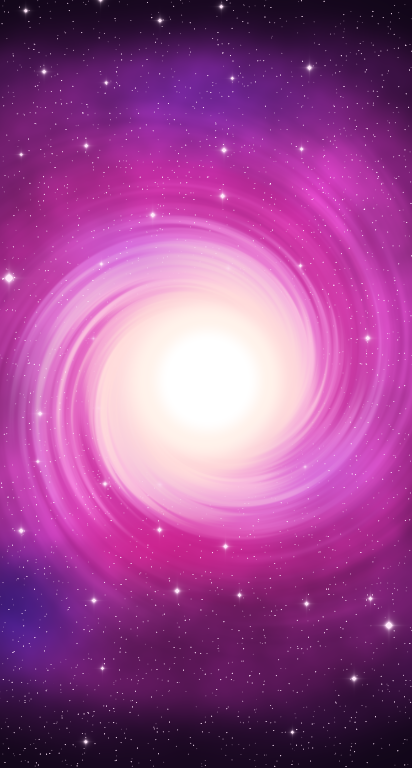
Reproduce this background procedurally as a Shadertoy shader.

```glsl
// A glowing spiral galaxy: a radial colour ramp bent by two logarithmic arms,
// streaked with gradient noise that follows the spiral, tinted by soft nebula
// glows and finished with hashed star dust and sparkling stars.

const float HEIGHT = 1.8686;             // canvas height in canvas widths
const vec2  CORE = vec2(0.505, 0.942);   // centre of the galaxy
const float PITCH = 0.27;                // growth of the spiral per radian
const float ARM_PHASE = 2.9;
const float ARM_BEND = 0.06;
const float STREAK_BEND = 0.16;

const vec3 NIGHT   = vec3(0.07, 0.025, 0.10);
const vec3 PLUM    = vec3(0.28, 0.06, 0.27);
const vec3 VIOLET  = vec3(0.42, 0.15, 0.66);
const vec3 INDIGO  = vec3(0.27, 0.13, 0.62);
const vec3 ORCHID  = vec3(0.80, 0.38, 0.87);
const vec3 MAGENTA = vec3(0.84, 0.11, 0.55);
const vec3 STARLIGHT = vec3(1.0, 0.90, 0.98);

// Ramp from the core outwards: colour in rgb, radius in a
const int STOPS = 10;
const vec4 RAMP[STOPS] = vec4[STOPS](
    vec4(1.00, 1.00, 1.00, 0.095), vec4(1.00, 0.95, 0.92, 0.15),
    vec4(1.00, 0.86, 0.86, 0.215), vec4(0.98, 0.74, 0.87, 0.28),
    vec4(0.91, 0.48, 0.82, 0.345), vec4(0.79, 0.25, 0.67, 0.43),
    vec4(0.66, 0.17, 0.57, 0.56),  vec4(0.46, 0.12, 0.44, 0.73),
    vec4(0.25, 0.07, 0.28, 0.89),  vec4(0.07, 0.025, 0.10, 1.06));

vec2 hash2(vec2 p) {
    vec3 q = fract(p.xyx * vec3(0.1031, 0.1030, 0.0973));
    q += dot(q, q.yzx + 33.33);
    return fract((q.xx + q.yz) * q.zy);
}

float cornerDot(vec2 cell, vec2 offset, vec2 f) {
    float a = 6.2832 * hash2(cell + offset + 71.0).x;
    return dot(vec2(cos(a), sin(a)), f - offset);
}

float gradientNoise(vec2 p) {
    vec2 i = floor(p), f = fract(p);
    vec2 u = f * f * f * (f * (f * 6.0 - 15.0) + 10.0);
    float low  = mix(cornerDot(i, vec2(0, 0), f), cornerDot(i, vec2(1, 0), f), u.x);
    float high = mix(cornerDot(i, vec2(0, 1), f), cornerDot(i, vec2(1, 1), f), u.x);
    return mix(low, high, u.y);
}

float fbm(vec2 p) {
    float sum = 0.0, amp = 0.6;
    for (int i = 0; i < 4; i++) {
        sum += amp * gradientNoise(p);
        p = mat2(1.6, 1.2, -1.2, 1.6) * p + 7.3;
        amp *= 0.5;
    }
    return sum;
}

vec3 ramp(float r) {
    vec3 col = RAMP[0].rgb;
    for (int i = 1; i < STOPS; i++)
        col = mix(col, RAMP[i].rgb, smoothstep(RAMP[i - 1].a, RAMP[i].a, r));
    return col;
}

float glow(vec2 p, vec2 centre, vec2 size) {
    vec2 d = (p - centre) / size;
    return exp(-dot(d, d));
}

// Bright point, soft halo and four thin rays
float sparkle(vec2 d, float size) {
    float r = length(d);
    vec2 a = abs(d) / size;
    float rays = exp(-a.x * 7.0 - a.y * 1.6) + exp(-a.y * 7.0 - a.x * 1.6);
    return exp(-r * r / (size * size * 0.16)) + 0.6 * rays + 0.2 * exp(-r * r / (size * size));
}

float starDust(vec2 p, float cellSize, float chance, float pixel) {
    vec2 cell = floor(p / cellSize);
    vec2 rnd = hash2(cell + 19.0);
    vec2 place = (cell + 0.25 + 0.5 * hash2(cell + 157.0)) * cellSize;
    float radius = max(0.0016, 0.45 * pixel);
    float dotShape = 1.0 - smoothstep(0.3 * radius, 1.6 * radius, length(p - place));
    return dotShape * step(rnd.x, chance) * (0.2 + 0.7 * rnd.y * rnd.y);
}

void mainImage(out vec4 fragColor, in vec2 fragCoord) {
    vec2 p = fragCoord / iResolution.xy * vec2(1.0, HEIGHT);
    float pixel = 1.0 / iResolution.x;
    vec2 d = p - CORE;
    float r = max(length(d), 0.03);

    // Spiral frame: its direction stays constant along each arm
    float phase = atan(d.y, d.x) - log(r) / PITCH;
    vec2 swirl = vec2(cos(phase), sin(phase));
    float arm = cos(2.0 * (phase - ARM_PHASE));
    float disk = smoothstep(0.17, 0.36, r) * (1.0 - smoothstep(0.45, 0.80, r));
    float streak = fbm(swirl * 2.6 + d * 1.5) + 0.5 * gradientNoise(swirl * 7.0 + d * 2.0);
    float cloud = fbm(p * 3.2 + 4.0);

    // Core and disk
    float lean = 0.035 * smoothstep(0.12, 0.35, r) * d.x / r;
    vec3 col = ramp(r + lean - disk * (ARM_BEND * arm + STREAK_BEND * streak) * 0.8);
    col = mix(col, ORCHID, 0.25 * disk * smoothstep(0.1, 1.0, arm + streak));
    col = mix(col, MAGENTA, 0.22 * disk * smoothstep(0.2, 1.0, -arm - streak));

    // Nebula tints
    col = mix(col, PLUM, 0.75 * glow(p, vec2(0.50, 0.29), vec2(0.34, 0.14)));
    col = mix(col, PLUM, 0.30 * glow(p, vec2(0.00, 0.95), vec2(0.10, 0.35)));
    col = mix(col, MAGENTA, 0.65 * glow(p, vec2(0.40, 0.53), vec2(0.25, 0.085)));
    col = mix(col, VIOLET, 0.65 * glow(p, vec2(0.50, 1.64), vec2(0.28, 0.13)));
    col = mix(col, INDIGO, 0.80 * glow(p, vec2(0.02, 0.39), vec2(0.17, 0.15)));
    col = mix(col, ORCHID, 0.55 * glow(p, vec2(0.29, 1.27), vec2(0.15, 0.08)));
    col = mix(col, ORCHID, 0.45 * glow(p, vec2(0.80, 0.72), vec2(0.13, 0.09)));
    col *= 1.0 + 0.55 * cloud * smoothstep(0.3, 0.6, r);
    col = mix(col, NIGHT, 0.85 * smoothstep(1.70, HEIGHT, p.y));
    col = mix(col, NIGHT, 0.80 * (1.0 - smoothstep(0.0, 0.28, p.y)));

    // Star dust in three layers, then scattered and two leading stars
    float outside = smoothstep(0.22, 0.40, r);
    float light = 0.0;
    for (int i = 0; i < 3; i++) {
        float layer = float(i);
        light += starDust(p + layer * 3.7, 0.013 + 0.006 * layer, 0.14 + 0.25 * max(cloud, 0.0), pixel);
    }
    vec2 cell = floor(p / 0.16), rnd = hash2(cell + 43.0);
    vec2 place = (cell + 0.3 + 0.4 * hash2(cell + 91.0)) * 0.16;
    light += step(rnd.x, 0.5) * sparkle(p - place, 0.009 + 0.007 * rnd.y) * 0.8;
    light *= outside;
    light += sparkle(p - vec2(0.022, 1.192), 0.024) + sparkle(p - vec2(0.944, 0.347), 0.021);
    fragColor = vec4(mix(col, STARLIGHT, clamp(light, 0.0, 1.0)), 1.0);
}
```
